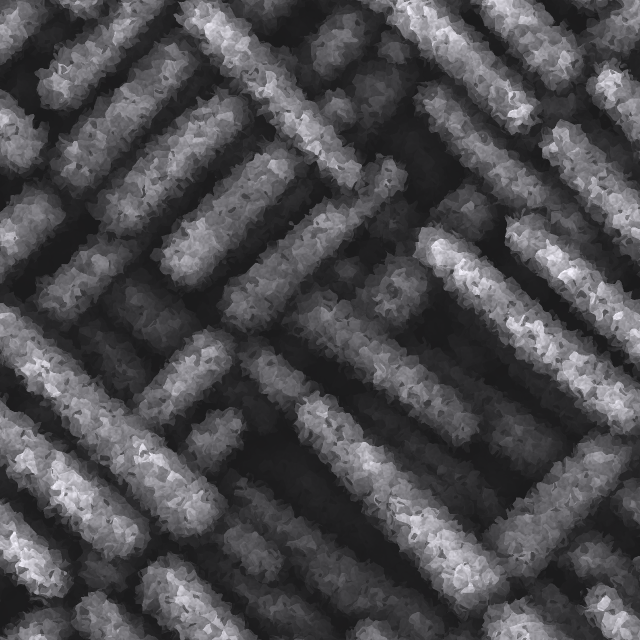
Give the GLSL for this texture, as a WebGL 2 fragment shader.

```glsl
#version 300 es
precision highp float;

#define LAYERS 6
#define ROW_PITCH 0.115
#define ROD_PITCH 0.5
#define ROD_RADIUS 0.047
#define FLAKE_SCALE 72.0
#define CRUST 0.62
#define SHADOW_REACH 0.045
#define GAP_TONE 0.105
#define LIGHT vec2(-0.04, 0.16)

uniform vec2 u_resolution;
out vec4 fragColor;

vec2 hash2(vec2 p) {
    vec3 h = fract(p.xyx * vec3(0.1031, 0.1030, 0.0973));
    h += dot(h, h.yzx + 33.33);
    return fract((h.xx + h.yz) * h.zy);
}

float valueNoise(vec2 p) {
    vec2 cell = floor(p), f = fract(p);
    f = f * f * (3.0 - 2.0 * f);
    float low = mix(hash2(cell).x, hash2(cell + vec2(1, 0)).x, f.x);
    float high = mix(hash2(cell + vec2(0, 1)).x, hash2(cell + vec2(1, 1)).x, f.x);
    return mix(low, high, f.y);
}

float fbm(vec2 p) {
    return 0.55 * valueNoise(p) + 0.3 * valueNoise(p * 2.1 + 7.3) + 0.15 * valueNoise(p * 4.3 + 3.1);
}

mat2 rotation(float a) {
    return mat2(cos(a), sin(a), -sin(a), cos(a));
}

// Nearest irregular flake: centre in xy, random tone in z
vec3 flake(vec2 p, float scale) {
    p *= scale;
    vec2 cell = floor(p);
    vec3 nearest = vec3(0.0);
    float best = 9.0;
    for (int j = -1; j <= 1; j++)
    for (int i = -1; i <= 1; i++) {
        vec2 id = cell + vec2(i, j);
        vec2 rnd = hash2(id + 19.0);
        vec2 site = id + rnd;
        float d = dot(p - site, p - site);
        if (d < best) {
            best = d;
            nearest = vec3(site / scale, hash2(id + 71.0).y);
        }
    }
    return nearest;
}

// Paints one layer of roughly parallel rods over the tone below it
float paintLayer(vec2 p, float layer, float patches, float tone) {
    float parity = mod(layer, 2.0);
    vec2 layerRnd = hash2(vec2(layer * 5.0 + 2.0, 11.0));
    mat2 turn = rotation(mix(0.84, -0.8, parity) + (layerRnd.x - 0.5) * 0.24);
    vec2 shift = layerRnd * 3.0 + 2.0;
    vec2 pitch = vec2(ROD_PITCH, ROW_PITCH);
    vec2 local = p * turn + shift;
    vec2 light = LIGHT * turn;
    float depth = mix(0.2, 1.0, layer / float(LAYERS - 1));

    vec2 base = floor(local / pitch);
    for (int j = -1; j <= 1; j++)
    for (int i = -1; i <= 1; i++) {
        vec2 id = base + vec2(i, j);
        vec2 seed = id + layer * 37.0;
        vec2 a = hash2(seed), b = hash2(seed + 113.0), c = hash2(seed + 251.0);
        vec2 centre = (id + 0.5 + (a - 0.5) * vec2(0.3, 0.2)) * pitch;

        // Neighbourhoods favour one of the two directions
        float region = smoothstep(0.35, 0.65, valueNoise(turn * (centre - shift) * 2.6 + 5.0));
        float chance = mix(0.25, 0.8, mix(region, 1.0 - region, parity));
        if (b.x > chance) continue;

        vec2 q = (local - centre) * rotation((b.y - 0.5) * 0.2);
        float halfLength = mix(0.14, 0.215, c.x);
        float along = clamp(q.x / halfLength, -1.0, 1.0);
        q.y += 0.01 * (c.y - 0.5) * along * along;
        float radius = ROD_RADIUS * mix(0.78, 1.04, a.y) * (1.0 - 0.16 * along * sign(c.y - 0.5));
        vec2 n = vec2(q.x - along * halfLength, q.y) / radius;
        float d = (length(n) - 1.0) * radius;

        tone *= mix(0.32, 1.0, smoothstep(-0.004, SHADOW_REACH, d));
        float lit = clamp(1.0 - dot(n - light, n - light), 0.0, 1.0);
        float rod = 0.05 + 0.4 * pow(lit, 0.85) * mix(0.72, 1.28, patches);
        rod += 0.12 * smoothstep(0.5, 0.58, patches) * smoothstep(0.5, 0.95, lit);
        tone = mix(tone, rod * depth * mix(0.85, 1.12, c.x), smoothstep(0.0015, -0.0015, d));
    }
    return tone;
}

float surface(vec2 p) {
    // Crust: positions snap towards flakes, giving ragged plates
    vec2 warp = vec2(valueNoise(p * 95.0), valueNoise(p * 95.0 + 41.0)) - 0.5;
    vec2 w = p + warp * 0.011;
    vec3 plate = flake(w, FLAKE_SCALE);
    vec3 chip = flake(w + 0.37, FLAKE_SCALE * 2.1);
    vec2 q = mix(p, plate.xy, CRUST) + (chip.xy - 0.37 - w) * 0.5;
    q += (vec2(plate.z, chip.z) - 0.5) * 0.007;

    float patches = fbm(q * 17.0) + (plate.z - 0.5) * 0.22;
    float tone = 0.07 * fbm(q * 14.0);
    for (int i = 0; i < LAYERS; i++) tone = paintLayer(q, float(i), patches, tone);

    // Plate tones, tilted facets, pits and fine grain
    float tilt = dot(w - plate.xy, vec2(-0.5, 0.85)) * FLAKE_SCALE;
    float detail = 1.0 + 0.26 * (plate.z - 0.5) + 0.24 * (chip.z - 0.5) + 0.16 * tilt;
    detail *= mix(0.62, 1.0, smoothstep(0.03, 0.07, chip.z));
    detail += 0.2 * (valueNoise(p * 330.0) - 0.5);
    return GAP_TONE + tone * detail;
}

void main() {
    float size = min(u_resolution.x, u_resolution.y);
    float tone = 0.0;
    for (int k = 0; k < 4; k++) {
        vec2 offset = vec2(k % 2, k / 2) * 0.5 - 0.25;
        tone += 0.25 * surface((gl_FragCoord.xy + offset) / size);
    }
    fragColor = vec4(clamp(tone * vec3(1.0, 0.99, 1.03), 0.0, 1.0), 1.0);
}
```
